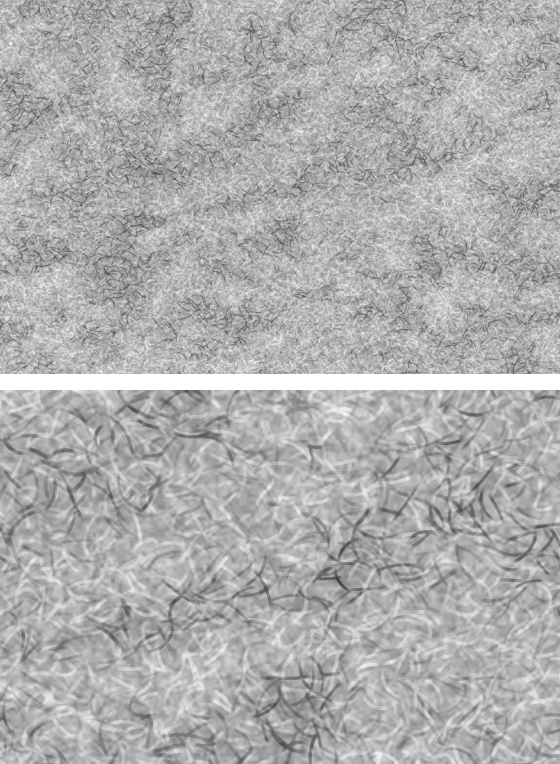
Top: the whole. Bottom: its middle third, enlarged.
Give the GLSL for this texture, as a WebGL 2 fragment shader.

```glsl
#version 300 es
precision highp float;
// Pale grey pressed felt: cloudy wool tones and fine grain from value noise,
// overlaid with short curved fibres scattered on jittered grids.
// Dark fibres gather where the wool is thin, pale ones lie everywhere.

uniform vec2 u_resolution;
out vec4 fragColor;

// Integer hash: three random values per lattice key
vec3 hash3(ivec3 key) {
    uvec3 v = uvec3(key) * 1664525u + 1013904223u;
    v.x += v.y * v.z;
    v.y += v.z * v.x;
    v.z += v.x * v.y;
    v ^= v >> 16u;
    v.x += v.y * v.z;
    v.y += v.z * v.x;
    v.z += v.x * v.y;
    return vec3(v >> 16u) / 65535.0;
}

float valueNoise(vec2 p, int seed) {
    ivec2 cell = ivec2(floor(p));
    vec2 f = fract(p);
    f = f * f * (3.0 - 2.0 * f);
    float a = hash3(ivec3(cell, seed)).x;
    float b = hash3(ivec3(cell + ivec2(1, 0), seed)).x;
    float c = hash3(ivec3(cell + ivec2(0, 1), seed)).x;
    float d = hash3(ivec3(cell + ivec2(1, 1), seed)).x;
    return mix(mix(a, b, f.x), mix(c, d, f.x), f.y);
}

float fbm(vec2 p, int seed) {
    float sum = 0.0, amplitude = 0.5;
    for (int i = 0; i < 4; i++) {
        sum += amplitude * valueNoise(p, seed + i);
        p = mat2(1.9, 0.4, -0.4, 1.9) * p + 7.3;
        amplitude *= 0.6;
    }
    return sum / 1.088;
}

// Coverage of curved, tapering fibres, three per grid cell
float fibres(vec2 p, float density, float halfWidth, int seed) {
    vec2 g = p * density;
    ivec2 home = ivec2(floor(g));
    float soft = 0.7 * density / u_resolution.y;
    float w = halfWidth * density;
    float gaps = 1.0;
    for (int y = -1; y <= 1; y++)
    for (int x = -1; x <= 1; x++)
    for (int n = 0; n < 3; n++) {
        ivec2 cell = home + ivec2(x, y);
        vec3 place = hash3(ivec3(cell, seed + 2 * n));
        vec3 shape = hash3(ivec3(cell, seed + 2 * n + 1));
        float angle = (place.z - 0.5) * 2.7;
        vec2 along = vec2(cos(angle), sin(angle));
        vec2 q = g - vec2(cell) - place.xy;
        q = vec2(dot(q, along), dot(q, vec2(-along.y, along.x)));
        float bend = (shape.x - 0.5) * 1.4;
        float slope = 2.0 * bend * q.x;
        float dist = abs(q.y - bend * q.x * q.x) / sqrt(1.0 + slope * slope);
        float halfLength = mix(0.4, 0.95, shape.y);
        float line = 1.0 - smoothstep(w - soft, w + soft, dist);
        float taper = 1.0 - smoothstep(0.55, 1.0, abs(q.x) / halfLength);
        gaps *= 1.0 - line * taper * mix(0.2, 1.0, shape.z);
    }
    return 1.0 - gaps;
}

void main() {
    vec2 p = gl_FragCoord.xy / u_resolution.y;

    // Slightly tilted, sideways-stretched clouds of thick and thin wool
    vec2 warp = vec2(valueNoise(p * 11.0, 3), valueNoise(p * 11.0, 4)) - 0.5;
    vec2 drift = mat2(0.98, -0.18, 0.18, 0.98) * p + 0.04 * warp;
    float wool = fbm(drift * vec2(11.0, 18.0), 10);
    float broad = valueNoise(p * 2.6, 20);
    float thin = 1.0 - smoothstep(0.36, 0.62, wool);

    // Fine grain of the packed fibre ends
    float grain = valueNoise(p * 165.0, 30) - 0.5;
    float speck = valueNoise(p * 290.0, 31) - 0.5;

    float tone = 0.682 + 0.24 * (wool - 0.5) + 0.04 * (broad - 0.5);
    tone += 0.15 * grain + 0.12 * speck;
    tone += 0.14 * fibres(p, 46.0, 0.0016, 40);
    tone -= 0.27 * fibres(p + 0.02 * warp, 38.0, 0.0015, 60) * mix(0.35, 1.0, thin);

    // Neutral grey with a trace of blue
    vec3 felt = tone * vec3(0.999, 0.998, 1.005);
    fragColor = vec4(clamp(felt, 0.0, 1.0), 1.0);
}
```
